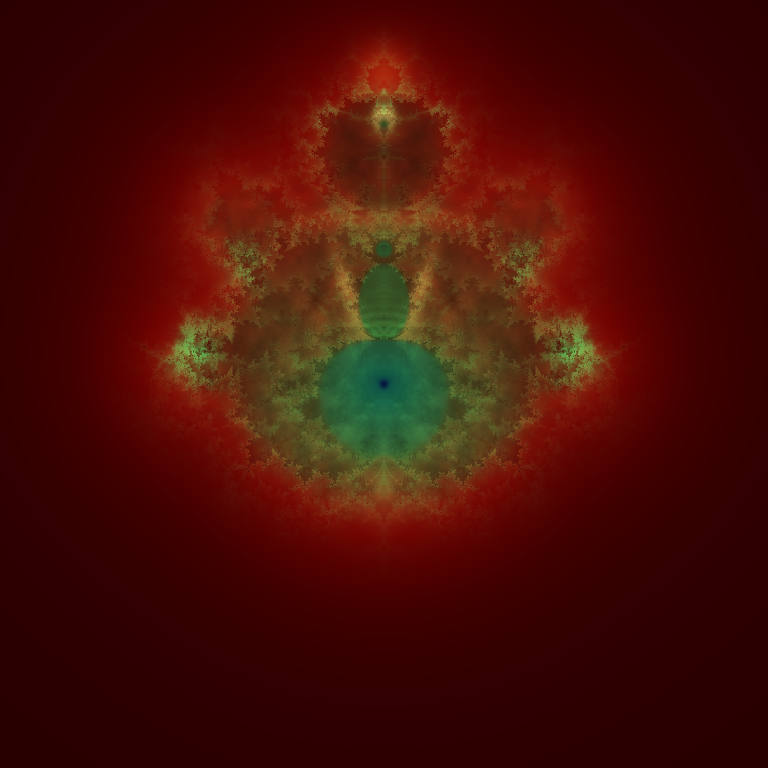
Give the GLSL for this background, as a Shadertoy shader.

```glsl
// Glowing red and green orbit-density fractal, upright and mirrored, on dark red.

vec2 cmul(vec2 a, vec2 b) { return vec2(a.x * b.x - a.y * b.y, a.x * b.y + a.y * b.x); }
vec2 cdiv(vec2 a, vec2 b) { return vec2(dot(a, b), a.y * b.x - a.x * b.y) / (dot(b, b) + 1e-12); }
vec2 csqrt(vec2 a) {
    float angle = 0.5 * atan(a.y, a.x + 1e-9);
    return sqrt(length(a)) * vec2(cos(angle), sin(angle));
}

float hash(vec2 p) { return fract(sin(dot(p, vec2(127.1, 311.7))) * 43758.5); }
float noise(vec2 p) {
    vec2 i = floor(p), f = fract(p);
    f = f * f * (3.0 - 2.0 * f);
    return mix(mix(hash(i), hash(i + vec2(1, 0)), f.x),
               mix(hash(i + vec2(0, 1)), hash(i + 1.0), f.x), f.y);
}
float fbm(vec2 p) {
    float sum = 0.0, amp = 0.5;
    for (int i = 0; i < 4; i++) { sum += amp * noise(p); p = p * 2.1 + 7.3; amp *= 0.5; }
    return sum;
}

// Smooth escape time of z -> z^2 + c; the two largest interior parts are skipped
float escapeTime(vec2 c) {
    vec2 z = c, e = c - vec2(0.25, 0);
    float q = dot(e, e);
    if (q * (q + e.x) < 0.25 * c.y * c.y || length(c + vec2(1, 0)) < 0.25) return 45.0;
    for (int i = 0; i < 45; i++) {
        z = cmul(z, z) + c;
        float m = dot(z, z);
        if (m > 64.0) return max(float(i) + 1.0 - log2(log2(m) / 6.0), 0.0);
    }
    return 45.0;
}

// x: density, y: bright rim, for a seed c whose orbit arrives with slope d
vec2 orbitLight(vec2 c, float d) {
    float t = escapeTime(c);
    float escaped = 1.0 - smoothstep(24.0, 45.0, t);
    return escaped * vec2(1.0 / (0.1 + d * d), smoothstep(7.0, 25.0, t) / (0.5 + d));
}

// Find every seed whose orbit lands on p after n steps, for n = 1 to 4
vec2 orbitDensity(vec2 p) {
    vec2 light = orbitLight(p, 1.0);
    vec2 seed[8];
    for (int n = 2; n <= 4; n++) {
        int count = 1 << (n - 1);
        for (int k = 0; k < count; k++) {
            float a = 6.28318 * (float(k) + 0.3) / float(count);
            seed[k] = vec2(-0.4, 0.0) + 1.1 * vec2(cos(a), sin(a));
        }
        // Simultaneous root refinement, until the roots settle
        for (int pass = 0; pass < 4 * n; pass++) {
            float change = 0.0;
            for (int k = 0; k < count; k++) {
                vec2 c = seed[k], z = c, spread = vec2(1, 0);
                for (int i = 1; i < n; i++) z = cmul(z, z) + c;
                for (int j = 0; j < count; j++)
                    if (j != k) spread = cmul(spread, c - seed[j]);
                vec2 stride = cdiv(z - p, spread);
                seed[k] = c - stride;
                change = max(change, dot(stride, stride));
            }
            if (change < 1e-5) break;
        }
        for (int k = 0; k < count; k++) {
            vec2 c = seed[k], z = c, slope = vec2(1, 0);
            for (int i = 1; i < n; i++) {
                slope = 2.0 * cmul(z, slope) + vec2(1, 0);
                z = cmul(z, z) + c;
            }
            light += orbitLight(c, length(slope));
        }
    }
    return light;
}

float blob(vec2 p, vec2 center, vec2 size) {
    vec2 q = (p - center) / size;
    return exp(-dot(q, q));
}
float nearCircle(vec2 p, vec2 center, float r) { return exp(-8.0 * (length(p - center) - r)); }

void mainImage(out vec4 fragColor, in vec2 fragCoord) {
    vec2 p = (fragCoord - 0.5 * iResolution.xy) / iResolution.y * 3.31;
    p.x = abs(p.x);
    vec2 z = vec2(-p.y, p.x);
    float r = length(p), cloud = fbm(p * 14.0) - 0.47;

    // Soft outline of the whole figure; orbits are traced only near it
    float outline = -log(nearCircle(p, vec2(0, 0.08), 0.64) + nearCircle(p, vec2(0, 1), 0.27)
        + nearCircle(p, vec2(0.78, 0.1), 0.13) + nearCircle(p, vec2(0.6, 0.68), 0.17)) / 8.0;
    vec2 light = vec2(1.4, 0);
    if (outline < 0.4) light = mix(light, orbitDensity(z), smoothstep(0.4, 0.2, outline));
    float away = max(outline, 0.0);
    float halo = exp(-3.2 * away);
    float body = smoothstep(0.1, -0.12, outline);
    float torso = smoothstep(0.74, 0.5, length(p - vec2(0, 0.08)));
    float head = smoothstep(0.27, 0.2, length(p - vec2(0, 1)));

    // Red halo and brown body
    float red = 0.14 + 0.12 * exp(-1.5 * away) + 0.24 * exp(-4.5 * away);
    vec3 color = vec3(red * (0.68 + 0.27 * min(light.x, 1.5)), 0, 0);
    color.r *= (1.0 - 0.2 * body) * (1.0 - 0.08 * torso) * (1.0 - 0.2 * head);
    color.gb += vec2(0.02, 0.006) * halo * halo + vec2(0.07, 0.03) * (body + torso);
    color *= 1.0 + 0.6 * cloud * body;

    // Slanted warm streaks, neck, throat and lower green haze
    color += vec3(0.24, 0.17, 0.08) * blob(p, vec2(0.1 + 0.35 * (p.y - 0.25), 0.4), vec2(0.04, 0.14));
    color += vec3(0.06, 0.12, 0.05) * blob(p, vec2(0, 0.69), vec2(0.32, 0.08));
    color += vec3(0.06, 0.04, 0.02) * blob(p, vec2(0, -0.46), vec2(0.1, 0.13));
    color += vec3(-0.1, 0.13, 0.07) * blob(p, vec2(0, -0.08), vec2(0.42, 0.26));

    // Striped oval with a small knob above it
    float oval = length((p - vec2(0, 0.35)) / vec2(0.11, 0.17));
    float stripe = sin(150.0 * (p.y + 2.0 * p.x * p.x)) * smoothstep(0.4, 0.25, p.y);
    color = mix(color, vec3(0.19, 0.29, 0.13) * (1.0 + 0.12 * stripe), 0.85 * smoothstep(1.08, 0.88, oval));
    float knob = length(p - vec2(0, 0.58));
    color = mix(color, vec3(0.15, 0.26, 0.13), 0.9 * smoothstep(0.045, 0.025, knob));

    // Green core: image of the round bulb after one step
    vec2 bulb = vec2(0.5, 0) - csqrt(vec2(0.25, 0) + z);
    float core = smoothstep(0.27, 0.23, length(bulb));
    vec3 coreColor = mix(vec3(0.21, 0.37, 0.19), vec3(0.06, 0.43, 0.32), exp(-22.0 * r * r));
    color = mix(color, coreColor * (1.0 + 0.5 * cloud), 0.75 * core);

    // Filigree rims, brightest at the side buds and the crown
    float accent = blob(p, vec2(0.82, 0.14), vec2(0.12)) + 0.8 * blob(p, vec2(0, 1.32), vec2(0.12))
        + 0.6 * blob(p, vec2(0.57, 0.5), vec2(0.1)) + 0.5 * blob(p, vec2(0.24, 1.13), vec2(0.08));
    float rim = min(light.y, 1.2) * halo * halo * (1.0 - 0.6 * core);
    color += rim * (vec3(0.03, 0.19, 0.08) + vec3(-0.06, 0.32, 0.15) * accent);
    color += vec3(0.22, 0.1, 0.03) * blob(p, vec2(0, 1.36), vec2(0.12)) * min(light.x, 1.0);

    // Crown jewel and the dark blue center point
    color += vec3(0.35, 0.42, 0.22) * blob(p, vec2(0.015, 1.15), vec2(0.035, 0.05));
    color = mix(color, vec3(0.12, 0.25, 0.1), 0.8 * blob(p, vec2(0, 1.12), vec2(0.022)));
    color = mix(color, vec3(0.03, 0.27, 0.35), 0.5 * exp(-r / 0.045));
    color = mix(color, vec3(0.01, 0.05, 0.25), 0.9 * exp(-r * r / 0.0004));
    fragColor = vec4(clamp(color, 0.0, 1.0), 1.0);
}
```
